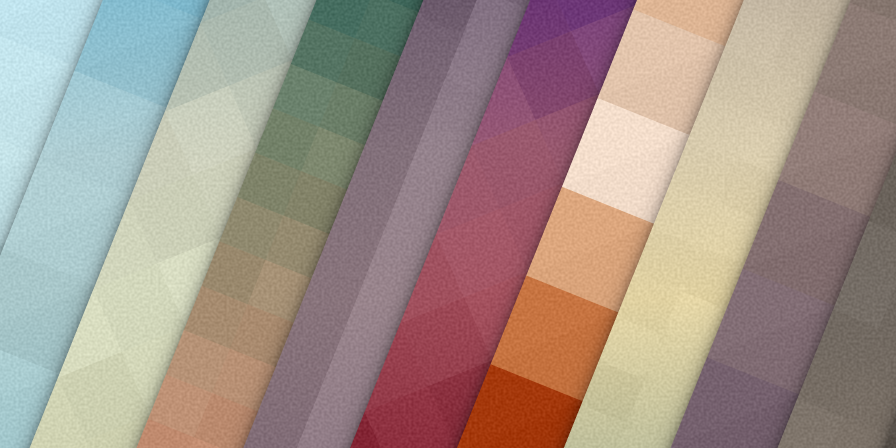
Give the GLSL for this background, as a Shadertoy shader.

```glsl
#define ACROSS vec2(0.928, -0.373)  // unit vector across the bands
#define ALONG vec2(0.373, 0.928)    // unit vector up the bands
#define BAND_WIDTH 0.2213
#define BAND_START -0.160
#define CELL_LENGTH 0.2135
#define CELL_START 0.155
#define CELL_SLIP 0.045
#define SHADOW_WIDTH 0.014
#define SHADOW_DEPTH 0.30
#define CELL_CONTRAST 0.05
#define GRAIN_SCALE 170.0
#define GRAIN_AMOUNT 0.07

// Band colours at four heights, from left to right
const vec3 TOP[10] = vec3[10](
    vec3(.74, .88, .92), vec3(.50, .73, .81), vec3(.66, .73, .70), vec3(.26, .42, .37), vec3(.46, .39, .46),
    vec3(.43, .22, .47), vec3(.86, .70, .57), vec3(.77, .72, .64), vec3(.55, .49, .46), vec3(.42, .39, .36));
const vec3 UPPER[10] = vec3[10](
    vec3(.75, .87, .89), vec3(.67, .79, .81), vec3(.80, .81, .73), vec3(.47, .52, .42), vec3(.54, .47, .51),
    vec3(.61, .36, .44), vec3(.94, .87, .81), vec3(.85, .80, .68), vec3(.56, .48, .46), vec3(.42, .39, .36));
const vec3 LOWER[10] = vec3[10](
    vec3(.70, .83, .85), vec3(.67, .79, .80), vec3(.84, .86, .75), vec3(.65, .56, .45), vec3(.56, .48, .51),
    vec3(.63, .31, .36), vec3(.85, .57, .36), vec3(.89, .83, .64), vec3(.51, .43, .45), vec3(.44, .41, .38));
const vec3 BOTTOM[10] = vec3[10](
    vec3(.66, .80, .82), vec3(.62, .77, .79), vec3(.80, .81, .68), vec3(.77, .56, .45), vec3(.53, .45, .49),
    vec3(.53, .16, .22), vec3(.62, .17, .00), vec3(.74, .74, .60), vec3(.46, .38, .44), vec3(.49, .45, .41));

float hash(vec2 p) {
    vec3 h = fract(p.xyx * 0.1031);
    h += dot(h, h.yzx + 33.33);
    return fract((h.x + h.y) * h.z);
}

float cornerSlope(vec2 corner, vec2 offset) {
    float angle = 6.2832 * hash(corner);
    return dot(vec2(cos(angle), sin(angle)), offset);
}

float gradientNoise(vec2 p) {
    vec2 i = floor(p), f = fract(p);
    vec2 w = f * f * (3.0 - 2.0 * f);
    vec2 e = vec2(1, 0);
    return mix(mix(cornerSlope(i, f), cornerSlope(i + e.xy, f - e.xy), w.x),
               mix(cornerSlope(i + e.yx, f - e.yx), cornerSlope(i + 1.0, f - 1.0), w.x), w.y);
}

float roundedBox(vec2 p, float halfSize, float radius) {
    vec2 d = abs(p) - halfSize + radius;
    return length(max(d, 0.0)) + min(max(d.x, d.y), 0.0) - radius;
}

vec3 bandColour(int band, float height) {
    float h = clamp(height, 0.0, 1.0) * 3.0;
    vec3 c = mix(BOTTOM[band], LOWER[band], clamp(h, 0.0, 1.0));
    c = mix(c, UPPER[band], clamp(h - 1.0, 0.0, 1.0));
    return mix(c, TOP[band], clamp(h - 2.0, 0.0, 1.0));
}

vec3 bands(vec2 p) {
    float across = (dot(p, ACROSS) - BAND_START) / BAND_WIDTH + 1.0;
    int band = int(clamp(floor(across), 0.0, 9.0));
    float id = float(band);
    vec2 q = vec2(across - id, (dot(p, ALONG) - CELL_START) / CELL_LENGTH + CELL_SLIP * (id - 6.0));

    bool diamonds = band == 2 || band == 5;
    bool halves = band == 3 || band == 9;
    bool rounded = band == 4 || band == 7;
    bool solid = band == 3 || band == 6 || band == 8;

    // Cell grid: squares, half squares or squares turned by 45 degrees
    vec2 grid = q;
    if (diamonds) grid = vec2(q.x + q.y, q.y - q.x);
    if (halves || rounded) grid = q * 2.0;
    vec2 cell = floor(grid), local = fract(grid);
    vec2 centre = cell + 0.5;
    if (diamonds) centre = 0.5 * vec2(centre.x - centre.y, centre.x + centre.y);
    if (halves || rounded) centre *= 0.5;

    // Step the gradient from cell to cell
    float cellHeight = p.y + (centre.y - q.y) * CELL_LENGTH * ALONG.y
                     + (centre.x - q.x) * BAND_WIDTH * ACROSS.y;
    float stepping = solid ? 1.0 : diamonds ? 0.55 : 0.3;
    vec3 colour = bandColour(band, mix(p.y, cellHeight, rounded ? 0.0 : stepping));

    // Tone of each cell, with a faint facet or rounded tile
    float tone = (hash(cell + id * 17.0) - 0.5) * CELL_CONTRAST;
    if (rounded) {
        tone *= 0.7 * step(roundedBox(local - 0.5, 0.5, 0.25), 0.0);
        if (band == 4) tone = tone * smoothstep(0.4, 0.9, p.y) + (q.x < 0.5 ? -0.025 : 0.04);
    } else if (!diamonds && !halves) {
        tone += 0.012 * (step(local.x, local.y) - 0.5);
    }
    colour += tone;

    // Shadow cast by the next band
    float gap = max(1.0 - q.x, 0.0) * BAND_WIDTH;
    return colour * (1.0 - SHADOW_DEPTH * exp(-gap / SHADOW_WIDTH));
}

void mainImage(out vec4 fragColor, in vec2 fragCoord) {
    // Average nine samples to smooth the edges
    vec3 colour = vec3(0);
    for (int i = 0; i < 9; i++) {
        vec2 shift = (vec2(i % 3, i / 3) - 1.0) / 3.0;
        colour += bands((fragCoord + shift) / iResolution.y) / 9.0;
    }
    vec2 p = fragCoord / iResolution.y;
    colour += GRAIN_AMOUNT * gradientNoise(p * GRAIN_SCALE);
    fragColor = vec4(clamp(colour, 0.0, 1.0), 1.0);
}
```
